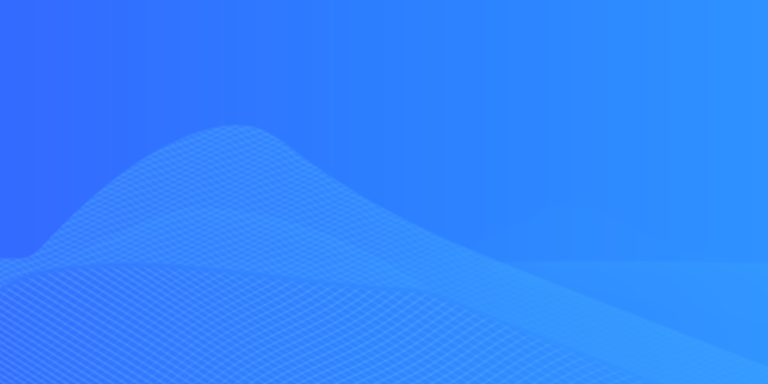
Write a Shadertoy shader that draws this background.

```glsl
// Translucent wireframe hills layered over a blue horizontal gradient.

#define SKY_LEFT   vec3(0.202, 0.414, 1.0)
#define SKY_MID    vec3(0.175, 0.496, 1.0)
#define SKY_RIGHT  vec3(0.182, 0.570, 1.0)
#define MESH_LIGHT vec3(0.235, 0.650, 1.0)
#define LINE_LIGHT vec3(0.420, 0.740, 1.0)
#define EDGE_SOFT  0.005
#define HILL_ROWS  62.0
#define FRONT_ROWS 54.0

float smoothMin(float a, float b, float k) {
    float h = max(k - abs(a - b), 0.0) / k;
    return min(a, b) - h * h * k * 0.25;
}

float bell(float x, float width) {
    return exp(-x * x / (width * width));
}

// Outline of the large hill: rounded left flank, long right slope.
float hillRidge(float x) {
    float d = x - 0.612;
    float left = 0.674 - 1.03 * pow(max(-d, 0.0), 1.72);
    left = -smoothMin(-left, -0.327, 0.03);
    float right = 0.674 - 0.39 * d * (1.0 - bell(d, 0.12))
                - 0.088 * (1.0 - bell(d, 0.33));
    return d < 0.0 ? left : right;
}

// Fold crossing the face of the large hill.
float innerRidge(float x) {
    float d = x - 0.50;
    float drop = d < 0.0 ? 0.43 * (sqrt(d * d + 0.0016) - 0.04) : 0.56 * d * d;
    return 0.458 - drop;
}

// Upper boundary of the nearest sheet.
float frontEdge(float x) {
    float shelf = 0.318 - 0.068 * exp(-x / 0.10) - 0.07 * smoothstep(0.3, 1.15, x);
    return smoothMin(shelf, 0.242 - 0.40 * (x - 1.12), 0.015);
}

float cover(float depth) {
    return smoothstep(-EDGE_SOFT, EDGE_SOFT, depth);
}

// Antialiased repeating line, fading to its mean when too dense.
float gridLine(float v, float halfWidth) {
    float aa = fwidth(v);
    float d = abs(fract(v) - 0.5);
    float ink = 1.0 - smoothstep(halfWidth - aa * 0.5, halfWidth + aa, d);
    return mix(ink, 2.0 * halfWidth, smoothstep(0.4, 0.9, aa));
}

void mainImage(out vec4 fragColor, in vec2 fragCoord) {
    vec2 p = fragCoord / iResolution.y;
    float across = fragCoord.x / iResolution.x;
    p.x = across * 2.0;

    // Sky gradient
    vec3 sky = mix(SKY_LEFT, SKY_MID, min(across * 2.0, 1.0));
    sky = mix(sky, SKY_RIGHT, max(across * 2.0 - 1.0, 0.0));
    vec3 color = sky;

    // Distant hill and the low plain at the right
    float farDepth = 0.32 + 0.148 * bell(p.x - 1.49, 0.23) - p.y;
    color = mix(color, MESH_LIGHT, 0.06 * smoothstep(-0.008, 0.012, farDepth));
    float plainDepth = 0.316 - p.y + 0.004 * sin(p.x * 5.0);
    float plain = cover(plainDepth) * smoothstep(1.15, 1.45, p.x);
    color = mix(color, MESH_LIGHT, plain * (0.13 + 0.14 * exp(-plainDepth * 20.0)));
    float swell = 0.225 - 0.16 * (p.x - 1.6) - p.y;
    color = mix(color, sky, 0.25 * plain * smoothstep(-0.02, 0.02, swell));

    // Signed depths below the outlines
    float hillDepth = hillRidge(p.x) - p.y;
    float innerDepth = innerRidge(p.x) - p.y;
    float frontDepth = frontEdge(p.x) - p.y;
    float hill = cover(hillDepth);
    float inner = hill * cover(innerDepth) * smoothstep(0.10, 0.3, p.x);
    float front = cover(frontDepth);

    // Large hill: tint, fold glow and crossed fine lines
    float tint = 0.21 + 0.14 * smoothstep(0.8, 1.4, p.x);
    tint += 0.07 * exp(-max(hillDepth, 0.0) * 30.0);
    tint += inner * (0.03 + 0.12 * exp(-max(innerDepth, 0.0) * 30.0));
    color = mix(color, MESH_LIGHT, hill * tint);

    float ripple = 0.004 * sin(p.x * 40.0 - p.y * 30.0);
    float falling = gridLine((p.y + 0.58 * p.x + ripple) * HILL_ROWS, 0.15);
    float rising = gridLine((p.y - 0.42 * p.x + ripple) * HILL_ROWS, 0.15);
    float weave = 0.6 * (falling + rising);
    float hillFade = 1.0 - 0.75 * smoothstep(0.8, 1.4, p.x);
    color = mix(color, LINE_LIGHT, hill * weave * 0.20 * hillFade);

    // Nearest sheet: close to the sky tone, falling rows giving way to rising strokes
    vec3 sheet = mix(sky, MESH_LIGHT, 0.07 + 0.08 * p.x);
    sheet = mix(sheet, MESH_LIGHT, 0.16 * exp(-max(frontDepth, 0.0) * 60.0));
    float sway = 0.012 * sin(p.x * 7.0 + p.y * 9.0);
    float sheetRows = gridLine((p.y + 0.62 * p.x + sway) * FRONT_ROWS, 0.13);
    float strokes = gridLine((p.y - 0.75 * p.x + 0.10 * p.x * p.x + sway) * FRONT_ROWS * 0.75, 0.10);
    float toRight = smoothstep(0.25, 0.85, p.x);
    float mesh = sheetRows * mix(1.0, 0.55, toRight) + strokes * mix(0.25, 0.85, toRight);
    float meshFade = smoothstep(0.0, 0.02, frontDepth) * (1.0 - 0.4 * smoothstep(1.0, 1.7, p.x));
    sheet = mix(sheet, LINE_LIGHT, 0.25 * mesh * meshFade);
    color = mix(color, sheet, front);

    fragColor = vec4(color, 1.0);
}
```
